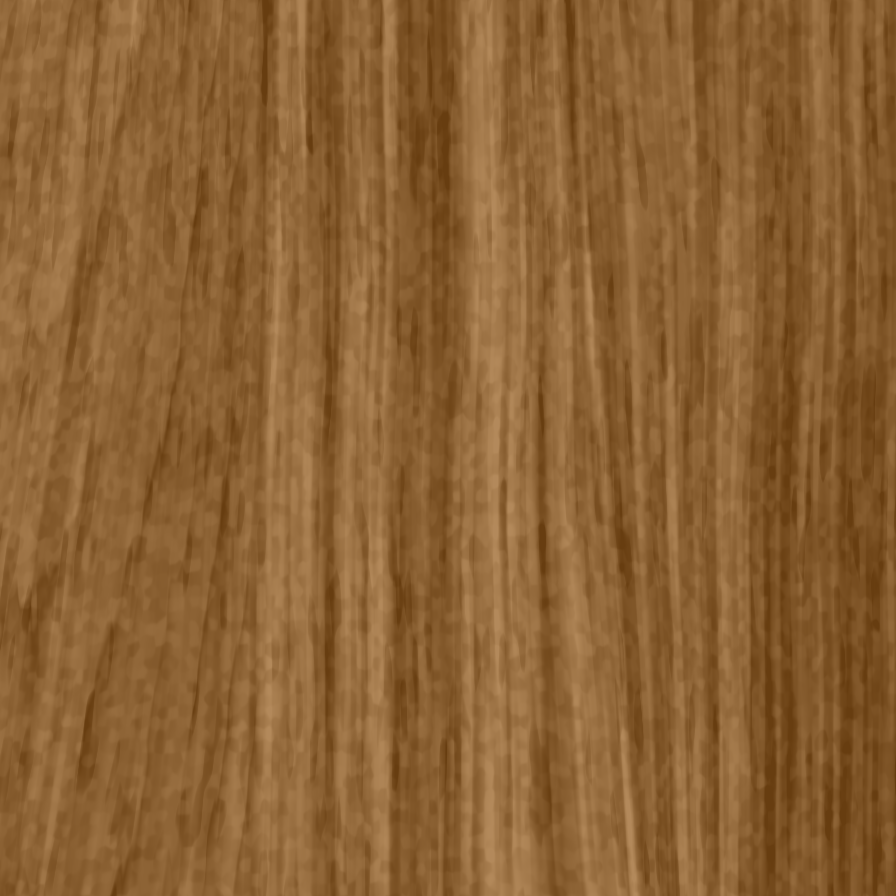
Write a three.js fragment shader that draws this texture.

```glsl
varying vec2 vUv;

const vec3 MID_BROWN = vec3(0.553, 0.388, 0.208);
const vec3 TONE_STEP = vec3(0.047, 0.047, 0.046);
const float TONE_LIMIT = 3.2;

const float RING_SPACING = 0.27;
const float RING_START = 0.6;
const float RING_CURVE = 15.0;
const float RING_DEPTH = 2.7;
const float RING_JAG = 0.035;

const float BAND_GAIN = 0.8;
const float STRAND_GAIN = 1.2;
const float FIBRE_GAIN = 1.5;
const float HAIR_GAIN = 0.9;
const float FLECK_GAIN = 0.75;
const float PORE_DEPTH = 1.3;
const float SEAM_GAIN = 2.0;

vec2 hash2(vec2 p) {
  return fract(sin(vec2(dot(p, vec2(127.1, 311.7)), dot(p, vec2(269.5, 183.3)))) * 43758.5);
}

// Smooth cellular noise: nearby cells blend their random tones, -1 to 1
float cells(vec2 p) {
  vec2 base = floor(p);
  float total = 0.0;
  float weights = 0.0001;
  for (int j = -1; j <= 1; j++) {
    for (int i = -1; i <= 1; i++) {
      vec2 id = base + vec2(float(i), float(j));
      vec2 rnd = hash2(id);
      vec2 d = id + 0.15 + 0.7 * rnd - p;
      float w = exp(-7.0 * dot(d, d));
      total += w * (2.0 * hash2(id + 37.0).x - 1.0);
      weights += w;
    }
  }
  return total / weights;
}

float ridge(float x, float centre, float width) {
  float d = (x - centre) / width;
  return exp(-d * d);
}

// Centre of the curved seam that crosses the board from top to bottom
float seamX(float y) {
  return 0.708 - 0.085 * y + 0.022 * y * y;
}

float sway(float y) {
  return 0.003 * sin(5.0 * y + 0.6) + 0.0015 * sin(13.0 * y + 2.0);
}

// Cathedral rings: parabolic arches with a crisp inner edge and a soft fade
float rings(vec2 p) {
  float jag = cells(vec2(p.x * 95.0, p.y * 9.0)) + 0.5 * cells(p * vec2(40.0, 14.0) + 9.0);
  float height = p.y - RING_CURVE * p.x * p.x + RING_JAG * jag;
  height += 0.02 * sin(9.0 * p.y + 14.0 * p.x);
  float phase = (height - RING_START) / RING_SPACING;
  float f = fract(phase);
  float edge = 1.0 - smoothstep(0.9, 1.0, f);
  float late = edge * exp(-6.0 * (1.0 - f));
  float strength = 0.85 + 0.7 * cells(vec2(floor(phase) * 3.7, p.y * 5.0));
  float heart = smoothstep(-0.02, 0.06, phase) * (1.0 - smoothstep(0.85, 1.0, phase));
  return 0.35 + 0.4 * heart - RING_DEPTH * strength * late;
}

// Straight grain: long streaks from broad bands down to hairs
float grain(vec2 p, float flow, float leftSide) {
  float straight = 1.0 - 0.5 * leftSide;
  float tone = BAND_GAIN * cells(vec2(flow * 11.0, p.y * 0.9 + 4.0));
  tone += STRAND_GAIN * straight * cells(vec2(flow * 34.0, p.y * 0.8));
  tone += FIBRE_GAIN * straight * cells(vec2(flow * 85.0, p.y * 1.3 + 7.0));
  tone += HAIR_GAIN * straight * cells(vec2(flow * 165.0, p.y * 5.0));
  float pore = cells(vec2(flow * 130.0, p.y * 17.0) + 51.0);
  tone -= PORE_DEPTH * smoothstep(0.35, 0.9, pore);
  tone += FLECK_GAIN * cells(vec2(flow * 120.0, p.y * 75.0) + 23.0);
  return tone;
}

// Pale bands, the seam with its dark flanks, and the darker right side
float features(vec2 p) {
  float fromSeam = p.x - seamX(p.y) - 0.4 * sway(p.y);
  float fade = 0.75 + 0.5 * cells(vec2(2.0, p.y * 6.0));
  float tone = SEAM_GAIN * fade * ridge(fromSeam, 0.0, 0.0045);
  tone -= SEAM_GAIN * fade * ridge(fromSeam, -0.011, 0.005);
  tone -= 0.6 * SEAM_GAIN * fade * ridge(fromSeam, 0.011, 0.005);
  float bandX = 0.3 + 0.025 * p.y + sway(p.y);
  tone += 1.4 * ridge(p.x, bandX, 0.013);
  tone -= 1.3 * ridge(p.x, bandX - 0.022, 0.007);
  tone += 0.85 * ridge(p.x, 0.54, 0.04);
  tone -= 0.35 * ridge(p.x, 0.44, 0.06);
  tone -= 0.4 * smoothstep(0.69, 0.76, p.x);
  return tone;
}

void main() {
  vec2 p = vUv;
  float leftSide = 1.0 - smoothstep(0.24, 0.33, p.x);
  float bend = (seamX(0.5) - seamX(p.y)) * ridge(p.x, 0.68, 0.09);
  float lean = 0.13 * (p.y - 0.5) * (1.0 - smoothstep(0.02, 0.36, p.x));
  float flow = p.x + bend - lean + sway(p.y);

  float tone = grain(p, flow, leftSide) + features(p) + leftSide * rings(p);
  tone = clamp(tone, -TONE_LIMIT, TONE_LIMIT);
  gl_FragColor = vec4(MID_BROWN + TONE_STEP * tone, 1.0);
}
```
